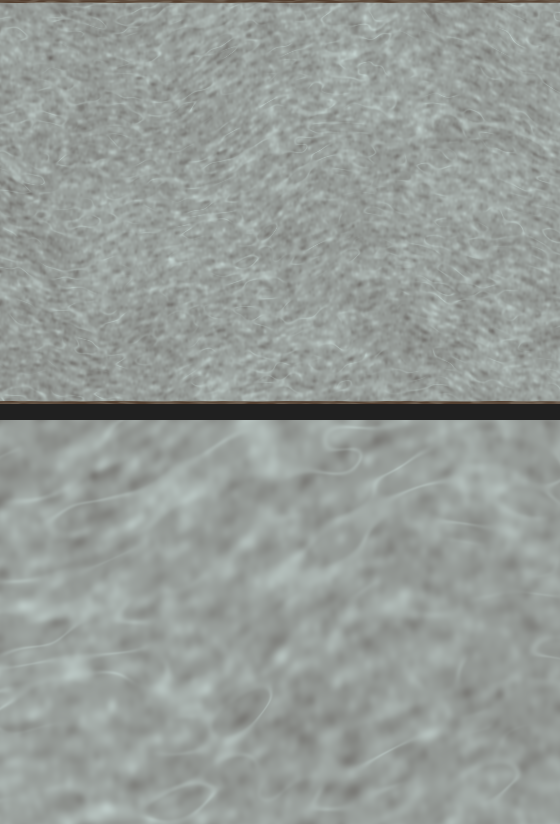
Top, the full canvas; bottom, a detail of the centre.
Reproduce this texture procedurally as a WebGL 2 fragment shader.

```glsl
#version 300 es
precision highp float;
// Grey-green crumpled leather with a thin brown strip along the top and bottom.
// Scattered soft cell blobs form grain, mottling and pale creases; layered
// sines bend the mostly level creases into a gentle hump.

uniform vec2 u_resolution;
out vec4 fragColor;

const vec3 LEATHER_MID = vec3(0.595, 0.618, 0.604);
const vec3 LEATHER_STEP = vec3(0.045, 0.054, 0.054);
const vec3 BROWN_DARK = vec3(0.33, 0.25, 0.19);
const vec3 BROWN_LIGHT = vec3(0.43, 0.37, 0.31);

// Two random values in 0..1 for an integer cell.
vec2 hash2(vec2 cell) {
    uvec2 v = uvec2(ivec2(cell)) * 1664525u + 1013904223u;
    v.x += v.y * 1664525u;
    v.y += v.x * 1664525u;
    v ^= v >> 16u;
    v.x += v.y * 1664525u;
    v.y += v.x * 1664525u;
    v ^= v >> 16u;
    return vec2(v & 0xffffu) / 65535.0;
}

// Smooth cellular noise: one signed soft blob per cell, centred on zero.
float blobs(vec2 p, float seed) {
    vec2 base = floor(p);
    float sum = 0.0;
    for (int j = -1; j <= 1; j++) {
        for (int i = -1; i <= 1; i++) {
            vec2 cell = base + vec2(i, j);
            vec2 offset = cell + hash2(cell + seed) - p;
            float weight = 2.0 * hash2(cell + seed + 517.0).x - 1.0;
            sum += weight * exp(-4.0 * dot(offset, offset));
        }
    }
    return sum;
}

// Bends level lines upward to the right of centre and down again beyond it.
vec2 bend(vec2 p) {
    float hump = 0.075 * cos(4.5 * (p.x - 0.95)) * (0.6 + 0.4 * p.y);
    float ripple = 0.012 * sin(13.0 * p.x + 7.0 * p.y)
                 + 0.005 * sin(31.0 * p.x - 19.0 * p.y);
    return vec2(p.x, p.y - hump - ripple);
}

// Thin pale lines where the noise crosses zero, broken up by a mask.
float creases(vec2 p, vec2 frequency, float width, float seed) {
    float n = blobs(p * frequency, seed) / width;
    float mask = smoothstep(-0.35, 0.35, blobs(p * frequency * 0.6, seed + 40.0));
    return exp(-n * n) * mask;
}

// Lightness of the leather, about -2..2 around the middle tone.
float leatherTone(vec2 p) {
    vec2 q = bend(p);
    float mottle = 0.5 * blobs(p * 5.0, 100.0) + 0.4 * blobs(p * 12.0, 200.0);
    float grain = 1.6 * blobs(q * vec2(55.0, 82.0), 300.0);
    float fine = 0.7 * blobs(p * vec2(125.0, 95.0), 400.0);
    float lines = 1.3 * creases(q, vec2(25.0, 50.0), 0.13, 600.0);
    return mottle + grain + fine + lines - 0.17;
}

// Brown strip with short lengthwise streaks.
vec3 stripColor(vec2 p) {
    float streak = blobs(p * vec2(40.0, 260.0), 700.0);
    return mix(BROWN_DARK, BROWN_LIGHT, smoothstep(-0.5, 0.7, streak));
}

void main() {
    vec2 p = gl_FragCoord.xy / u_resolution.y;

    vec3 color = LEATHER_MID + LEATHER_STEP * leatherTone(p);

    // Strips along both horizontal edges, with slightly uneven borders.
    float edgeDistance = min(p.y, 1.0 - p.y);
    float border = 0.0068 + 0.0006 * sin(37.0 * p.x) * sin(11.0 * p.x + 1.0);
    float softness = max(0.0014, 0.5 / u_resolution.y);
    float strip = 1.0 - smoothstep(border - softness, border + softness, edgeDistance);
    color = mix(color, stripColor(p), strip);

    fragColor = vec4(color, 1.0);
}
```
